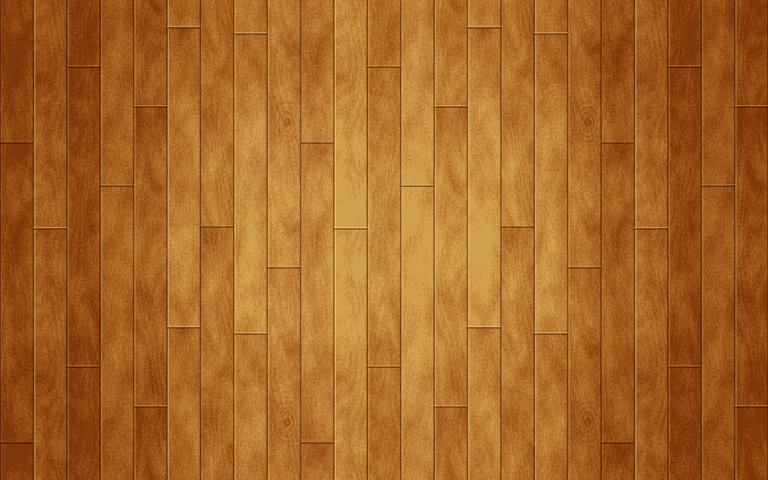
Write a Shadertoy shader that draws this texture.

```glsl
const float TAU = 6.28319;
const float PLANKS = 23.0;          // planks across the canvas
const float BOARD_LENGTH = 0.625;   // in canvas heights
const float GRAIN_SPAN = 0.375;     // height after which grain may wrap

const vec3 DARK_WOOD = vec3(0.49, 0.21, 0.03);
const vec3 MID_WOOD = vec3(0.69, 0.39, 0.115);
const vec3 PALE_WOOD = vec3(0.82, 0.63, 0.31);
const vec3 GROOVE_TINT = vec3(0.66, 0.57, 0.52);
const vec3 BEVEL_LIGHT = vec3(0.96, 0.76, 0.46);

// Per plank kind: first end joint down from the top, tone and edge shine
const int KINDS = 9;
const float JOINTS[KINDS] = float[KINDS](0.298, 0.477, 0.140, 0.388, 0.223,
                                         0.058, 0.473, 0.071, 0.558);
const float SHADES[KINDS] = float[KINDS](-0.07, 0.05, -0.14, 0.06, -0.06,
                                         0.13, -0.02, 0.09, -0.03);
const float BEVELS[KINDS] = float[KINDS](0.15, 0.75, 0.40, 0.35, 0.50,
                                         0.70, 0.18, 0.65, 0.45);

float hash(vec3 p) {
    p = fract(p * 0.1031);
    p += dot(p, p.zyx + 31.32);
    return fract((p.x + p.y) * p.z);
}

float cornerSlope(vec2 cell, vec2 offset, vec2 period, float seed) {
    float angle = TAU * hash(vec3(mod(cell, period), seed));
    return dot(vec2(cos(angle), sin(angle)), offset);
}

// Gradient noise that wraps after a whole number of cells
float gradientNoise(vec2 p, vec2 period, float seed) {
    vec2 i = floor(p), f = fract(p), e = vec2(1.0, 0.0);
    vec2 u = f * f * f * (f * (f * 6.0 - 15.0) + 10.0);
    float low = mix(cornerSlope(i, f, period, seed),
                    cornerSlope(i + e.xy, f - e.xy, period, seed), u.x);
    float high = mix(cornerSlope(i + e.yx, f - e.yx, period, seed),
                     cornerSlope(i + e.xx, f - e.xx, period, seed), u.x);
    return mix(low, high, u.y);
}

// Noise along a board: cells.y per grain span, wrapping after some spans
float boardNoise(vec2 q, vec2 cells, float spans, float seed) {
    vec2 p = q * vec2(cells.x, cells.y / GRAIN_SPAN);
    return gradientNoise(p, vec2(512.0, cells.y * spans), seed);
}

float line(float d, float halfWidth, float pixel) {
    return clamp((halfWidth - abs(d)) / pixel + 0.5, 0.0, 1.0);
}

// x: distance down from the joint above, y: signed distance to nearest joint
vec2 boardSpan(float down, float first, float second) {
    float below = min(fract(down - first), fract(down - second));
    float above = min(fract(first - down), fract(second - down));
    return vec2(below, below < above ? below : -above);
}

// Cathedral grain: contour lines of a stretched, warped field
float figure(vec2 q, float spans, float seed) {
    float warp = boardNoise(q, vec2(17.0, 2.0), spans, seed);
    float ripple = boardNoise(q, vec2(60.0, 6.0), spans, seed + 3.0);
    float contour = sin(TAU * (q.x * 36.0 + 4.5 * warp + 0.35 * ripple));
    return contour * (0.3 + 0.7 * hash(vec3(seed, 4.0, 9.0)));
}

// Rings around a dark core
float knot(vec2 q, vec2 center) {
    vec2 v = (q - center) * vec2(1.0, 0.62);
    float d = length(v) + 0.004 * gradientNoise(q * 60.0, vec2(512.0), 5.0);
    float rings = sin(d * 900.0) * exp(-d * d * 1000.0);
    return 0.10 * rings - 0.28 * exp(-d * d * 20000.0) - 0.12 * exp(-d * d * 2200.0);
}

float boardTone(vec2 q, float spans, float kind) {
    float tone = 0.30 * boardNoise(q, vec2(20.0, 3.0), spans, kind + 20.0);
    tone += 0.19 * boardNoise(q, vec2(42.0, 8.0), spans, kind + 40.0);
    tone += 0.055 * figure(q, spans, kind + 60.0);
    // Stain at the upper end of some boards
    return tone - 0.30 * hash(vec3(kind, 3.0, 5.0)) * exp(-q.y * 12.0);
}

// Pores and speckle over the whole floor
float fineGrain(vec2 uv) {
    vec2 pores = vec2(430.0, 72.0), speckle = vec2(390.0, 230.0);
    return 0.12 * gradientNoise(uv * pores, pores, 81.0)
         + 0.22 * gradientNoise(uv * speckle, speckle, 82.0);
}

// Periodic glow, brightest at the center
float glow(vec2 uv) {
    vec2 g = 0.5 - 0.5 * cos(TAU * uv);
    return 0.17 + 0.50 * g.x + 0.12 * g.y + 0.17 * g.x * g.y;
}

vec3 woodColor(float tone) {
    float s = clamp(tone, 0.0, 1.0);
    return mix(mix(DARK_WOOD, MID_WOOD, s), mix(MID_WOOD, PALE_WOOD, s), s);
}

// Dark groove with a lit edge beside it
vec3 groove(vec3 color, float d, float bevelOffset, float shine, float light, float pixel) {
    color *= mix(vec3(1.0), GROOVE_TINT, line(d, 0.0016, pixel));
    float lit = line(d - bevelOffset, 0.0013, pixel);
    return mix(color, BEVEL_LIGHT * (0.72 + 0.3 * light), shine * lit);
}

void mainImage(out vec4 fragColor, in vec2 fragCoord) {
    vec2 uv = fragCoord / iResolution.xy;
    float pixel = 1.0 / iResolution.y;
    float plankWidth = 1.6 / PLANKS;

    // Plank and board coordinates, in canvas heights
    float across = uv.x * PLANKS;
    int kind = int(across) % KINDS;
    float first = JOINTS[kind];
    bool isSplit = first + BOARD_LENGTH < 1.0;
    vec2 span = boardSpan(1.0 - uv.y, first, isSplit ? first + BOARD_LENGTH : first);
    vec2 q = vec2(fract(across) * plankWidth, span.x);

    // Wood
    float light = glow(uv);
    float tone = light + SHADES[kind] + fineGrain(uv);
    tone += boardTone(q, isSplit ? 8.0 : 1.0, float(kind));
    if (kind == KINDS - 1) tone += knot(vec2(q.x, mod(q.y, GRAIN_SPAN)), vec2(0.042, 0.321));
    vec3 color = woodColor(tone);

    // Side seams and end joints
    float seam = floor(across + 0.5);
    float seamShine = BEVELS[int(mod(seam, PLANKS)) % KINDS];
    color = groove(color, (across - seam) * plankWidth, 0.0030, seamShine, light, pixel);
    color = groove(color, span.y, -0.0030, BEVELS[kind], light, pixel);
    fragColor = vec4(color, 1.0);
}
```
